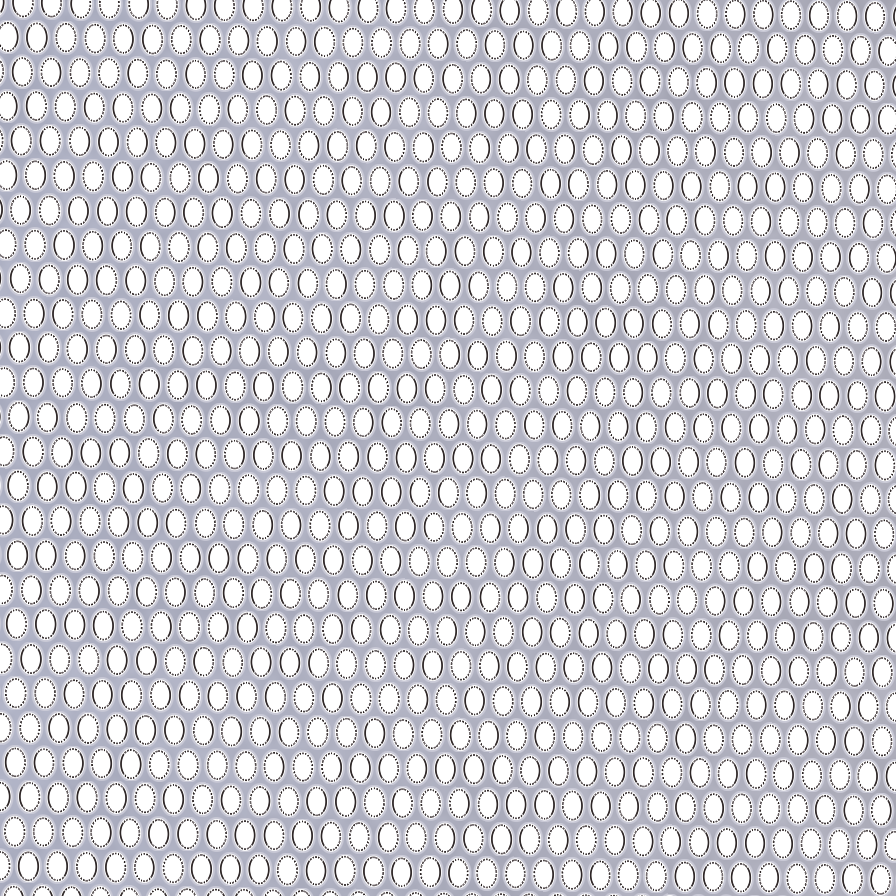
Write a WebGL 2 fragment shader that draws this texture.

```glsl
#version 300 es
precision highp float;
// Perforated grey sheet: staggered rows of upright oval holes on a slightly
// tilted lattice. Each hole is white, edged by broken dark dashes and a bright
// rim; hashes vary the hole size and dashes, value noise mottles the sheet.

uniform vec2 u_resolution;
out vec4 outColor;

// Lattice, in canvas units
const vec2 PITCH = vec2(0.0317, 0.03854);   // hole spacing along and across rows
const vec2 ANCHOR = vec2(0.501, 0.527);     // centre of hole (0, 0)
const float ROW_TILT = 0.016;               // fall of the rows to the right
const float ROW_DRIFT = 0.012;              // sideways creep per row, in holes
const float SQUEEZE = 0.02;                 // tighter spacing to the right

// Hole profile, in canvas units
const vec2 RADII = vec2(0.0116, 0.0165);
const float SIZE_JITTER = 0.04;
const float CENTRE_JITTER = 0.0008;
const float DASH_WIDTH = 0.0019;
const float RIM_WIDTH = 0.0010;
const float HALO_WIDTH = 0.0022;
const float DASH_COUNT = 22.0;
const float DASH_DUTY = 0.66;
const float SOLID_SIDES = 0.45;             // share of sides with an unbroken arc

// Colours
const vec3 WHITE = vec3(1.0);
const vec3 SHEET = vec3(0.675, 0.675, 0.725);
const vec3 HALO = vec3(0.79, 0.79, 0.84);
const vec3 DASH_DARK = vec3(0.13, 0.10, 0.10);
const vec3 DASH_LIGHT = vec3(0.46, 0.43, 0.44);
const vec3 COOL_SHIFT = vec3(0.0, 0.012, 0.035);
const float MOTTLE = 0.05;
const float TAU = 6.2831853;

float hash(vec2 p) {
    vec3 q = fract(p.xyx * 0.1031);
    q += dot(q, q.yzx + 33.33);
    return fract((q.x + q.y) * q.z);
}

float valueNoise(vec2 p) {
    vec2 i = floor(p), f = fract(p);
    f = f * f * (3.0 - 2.0 * f);
    vec2 e = vec2(0.0, 1.0);
    return mix(mix(hash(i), hash(i + e.yx), f.x),
               mix(hash(i + e.xy), hash(i + e.yy), f.x), f.y);
}

// Approximate signed distance to an ellipse, negative inside
float ellipseDistance(vec2 p, vec2 r) {
    float k = length(p / r);
    return k * (k - 1.0) / max(length(p / (r * r)), 1e-4);
}

// 1 below the edge, 0 above it, softened over about one pixel
float below(float value, float edge, float soft) {
    return 1.0 - smoothstep(edge - 0.6 * soft, edge + 0.6 * soft, value);
}

// Offset from the nearest hole centre; also returns that hole's index
vec2 holeOffset(vec2 uv, out vec2 cell) {
    vec2 q = uv - ANCHOR;
    float v = (q.y + ROW_TILT * q.x) / PITCH.y;
    float row = floor(v + 0.5);
    float u = q.x / PITCH.x * (1.0 + SQUEEZE * q.x);
    u -= 0.5 * mod(row, 2.0) + ROW_DRIFT * row;
    cell = vec2(floor(u + 0.5), row);
    return (vec2(u, v) - cell) * PITCH;
}

// Darkness of the broken edge around a hole; tone picks the dash colour
float dashPattern(vec2 p, vec2 r, vec2 cell, float px, out float tone) {
    vec2 dir = normalize(p / r + 1e-5);
    float turn = (atan(dir.y, dir.x) / TAU + 0.5) * DASH_COUNT;
    float index = mod(floor(turn), DASH_COUNT);
    float soft = min(px * DASH_COUNT / (TAU * 0.5 * (r.x + r.y)), 0.45);
    float seed = hash(cell + vec2(index * 7.0, index * 3.0) + 91.0);
    float duty = DASH_DUTY + 0.4 * (seed - 0.5);
    float dash = below(abs(fract(turn) - 0.5) * 2.0, duty, soft);

    // Some holes carry an unbroken arc on the left or right
    float side = step(0.0, dir.x);
    float solid = step(hash(cell + vec2(17.0, 41.0 + 60.0 * side)), SOLID_SIDES);
    float arc = solid * smoothstep(0.55, 0.85, abs(dir.x));
    tone = mix(seed, 0.15, arc);
    return max(dash, arc);
}

void main() {
    float px = 1.0 / min(u_resolution.x, u_resolution.y);
    vec2 uv = gl_FragCoord.xy * px;

    vec2 cell;
    vec2 p = holeOffset(uv, cell);
    vec2 jitter = vec2(hash(cell + 5.0), hash(cell + 23.0)) - 0.5;
    p -= jitter * CENTRE_JITTER;
    vec2 radii = RADII * (1.0 + SIZE_JITTER * (hash(cell + 57.0) - 0.5));
    float d = ellipseDistance(p, radii);

    // Sheet: soft mottling and a cooler, lighter left side
    float mottle = valueNoise(uv * 9.0) + 0.6 * valueNoise(uv * 95.0) - 0.8;
    vec3 color = SHEET + MOTTLE * mottle + COOL_SHIFT * (1.0 - uv.x);

    // Pale halo, bright rim, then the open hole
    color = mix(color, HALO, below(d, RIM_WIDTH + HALO_WIDTH, 1.5 * px));
    color = mix(color, WHITE, below(d, RIM_WIDTH, px));

    // Broken dark edge just inside the rim
    float tone;
    float dash = dashPattern(p, radii, cell, px, tone);
    float band = below(abs(d + 0.5 * DASH_WIDTH), 0.5 * DASH_WIDTH, px);
    color = mix(color, mix(DASH_DARK, DASH_LIGHT, tone), dash * band);

    outColor = vec4(color, 1.0);
}
```
